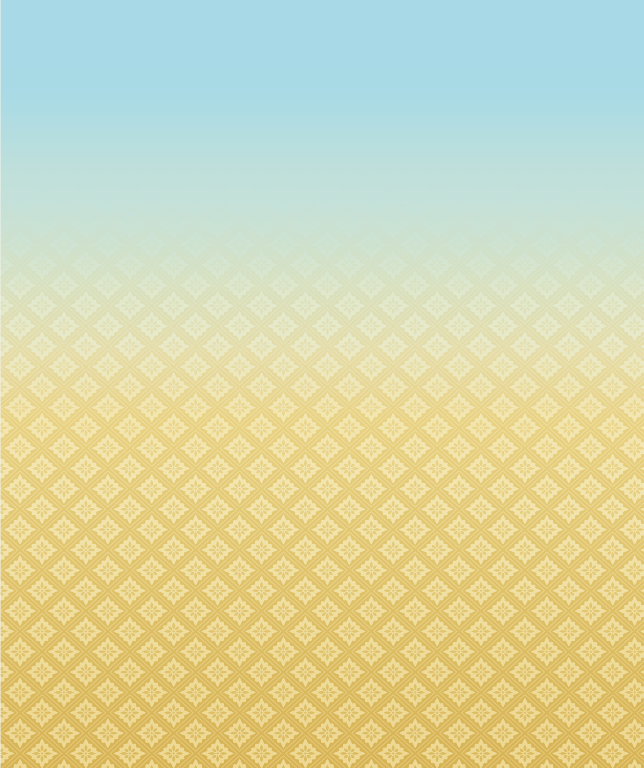
Write a Shadertoy shader that draws this pattern.

```glsl
// Sky blue to gold gradient with a lattice of fading flower lozenges.

// Soft coverage of a shape whose signed distance is dist
float cover(float dist, float soft) {
    return 1.0 - smoothstep(-soft, soft, dist);
}

// Vertical ground gradient; depth runs from 0 at the top to 1 at the bottom
vec3 groundColor(float depth) {
    vec3 color = vec3(0.655, 0.855, 0.90);
    color = mix(color, vec3(0.77, 0.88, 0.85), smoothstep(0.09, 0.27, depth));
    color = mix(color, vec3(0.84, 0.88, 0.76), clamp((depth - 0.26) / 0.10, 0.0, 1.0));
    color = mix(color, vec3(0.90, 0.86, 0.65), clamp((depth - 0.36) / 0.10, 0.0, 1.0));
    color = mix(color, vec3(0.91, 0.82, 0.51), clamp((depth - 0.46) / 0.09, 0.0, 1.0));
    color = mix(color, vec3(0.87, 0.75, 0.40), clamp((depth - 0.55) / 0.24, 0.0, 1.0));
    return mix(color, vec3(0.84, 0.70, 0.33), clamp((depth - 0.79) / 0.21, 0.0, 1.0));
}

// Pale tint of the ornament
vec3 ornamentColor(float depth) {
    vec3 color = mix(vec3(0.74, 0.89, 0.89), vec3(0.90, 0.92, 0.81), smoothstep(0.24, 0.42, depth));
    color = mix(color, vec3(0.95, 0.90, 0.69), smoothstep(0.40, 0.56, depth));
    return mix(color, vec3(0.93, 0.85, 0.58), smoothstep(0.56, 1.0, depth));
}

// Staggered diamond cells: each spans |x| + |y| < 1
vec2 diamondCell(vec2 p) {
    vec2 grid = (p - vec2(0.0833, 0.2044)) / vec2(0.05716, 0.0530);
    vec2 even = fract(grid + 0.5) - 0.5;
    vec2 odd = fract(grid) - 0.5;
    bool nearEven = abs(even.x) + abs(even.y) < abs(odd.x) + abs(odd.y);
    return 2.0 * (nearEven ? even : odd);
}

// Eight slender petals, longer along the axes
float petals(vec2 q, float soft) {
    float mask = 0.0;
    for (int i = 0; i < 8; i++) {
        float angle = float(i) * 0.7854;
        vec2 dir = vec2(cos(angle), sin(angle));
        float reach = i % 2 == 0 ? 0.44 : 0.34;
        float along = (dot(q, dir) - 0.09) / (reach - 0.09);
        float across = abs(dot(q, vec2(-dir.y, dir.x)));
        float leaf = across - 0.065 * sin(3.1416 * clamp(along, 0.0, 1.0));
        float inside = step(0.0, along) * step(along, 1.0);
        mask = max(mask, inside * cover(leaf, soft));
    }
    return mask;
}

void mainImage(out vec4 fragColor, in vec2 fragCoord) {
    vec2 p = fragCoord / iResolution.y;
    float depth = 1.0 - p.y;
    float soft = 0.7 / (iResolution.y * 0.0275);

    vec2 q = diamondCell(p);
    float diamond = abs(q.x) + abs(q.y);

    // Scalloped lozenge with the flower cut out of it
    float rim = 0.67 + 0.06 * cos(12.0 * atan(q.y, q.x));
    float lozenge = cover((diamond - rim) * 0.707, soft);
    float flower = max(petals(q, soft * 0.8), cover(length(q) - 0.05, soft));
    float ornament = lozenge * (1.0 - 0.8 * flower);

    // Thin outline on either side of the lattice band
    float outline = cover((abs(diamond - 0.89) - 0.035) * 0.707, soft * 0.8);
    ornament = max(ornament, 0.55 * outline);

    // The ornament dissolves into the sky
    float fade = smoothstep(0.19, 0.46, depth);
    vec3 color = mix(groundColor(depth), ornamentColor(depth), ornament * fade);

    // Pale sliver along the left edge
    color = mix(color, vec3(0.94, 0.95, 0.92), 0.6 * cover(p.x - 0.0012, 0.0008));

    fragColor = vec4(color, 1.0);
}
```
